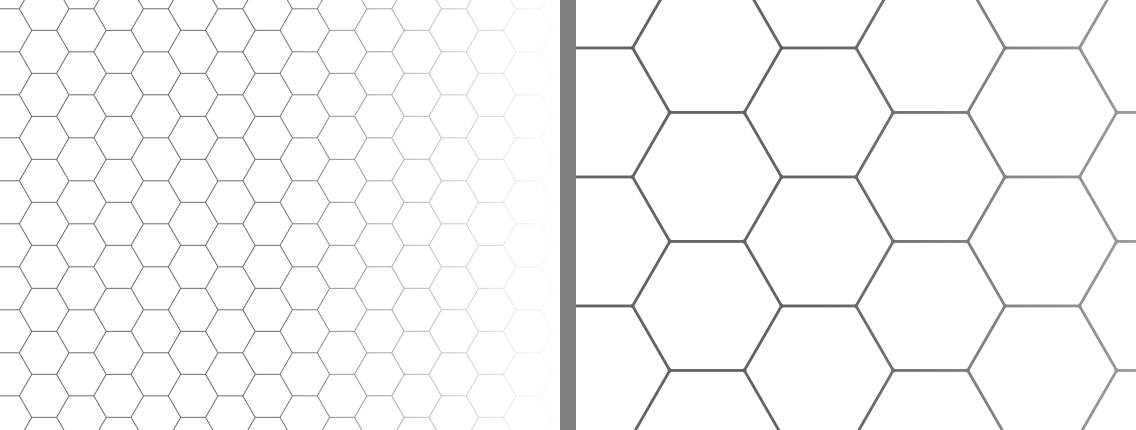
Left: the whole. Right: its middle third, enlarged.
Give the GLSL for this pattern, as a Shadertoy shader.

```glsl
// Thin grey honeycomb of flat-topped hexagons on white, fading out to the right.

const float SQRT3 = 1.7320508;
const float PITCH = 0.1;                     // hexagon height, in canvas heights
const vec2 FIRST_CENTER = vec2(0.1027, 0.1205); // measured from the top left
const float LINE_WIDTH = 0.0022;
const float JOINT_RADIUS = 0.0017;
const vec3 PAPER = vec3(1.0);
const vec3 INK = vec3(0.39, 0.39, 0.40);

// Offset from the nearest center of a hexagon of height 1
vec2 hexLocal(vec2 p) {
    vec2 period = vec2(SQRT3, 1.0);
    vec2 even = mod(p + 0.5 * period, period) - 0.5 * period;
    vec2 odd = mod(p, period) - 0.5 * period;
    return dot(even, even) < dot(odd, odd) ? even : odd;
}

// Distance from inside the hexagon to its nearest side
float sideDistance(vec2 local) {
    vec2 q = abs(local);
    return 0.5 - max(q.y, dot(q, vec2(0.5 * SQRT3, 0.5)));
}

// Distance to the nearest corner, where three lines join
float cornerDistance(vec2 local) {
    vec2 q = abs(local);
    float radius = 1.0 / SQRT3;
    return min(length(q - vec2(radius, 0.0)),
               length(q - vec2(0.5 * radius, 0.5)));
}

// Share of a pixel covered by a stroke at distance d from its middle
float strokeCoverage(float d, float width, float pixel) {
    float upper = min(d + 0.5 * pixel, 0.5 * width);
    float lower = max(d - 0.5 * pixel, -0.5 * width);
    return clamp((upper - lower) / pixel, 0.0, 1.0);
}

// Full strength on the left half, then a steady fade to nothing
float fadeAcross(float x, float start, float end) {
    return 1.0 - clamp((x - start) / (end - start), 0.0, 1.0);
}

void mainImage(out vec4 fragColor, in vec2 fragCoord) {
    float pixel = 1.0 / iResolution.y;
    vec2 p = vec2(fragCoord.x, iResolution.y - fragCoord.y) * pixel;
    vec2 local = hexLocal((p - FIRST_CENTER) / PITCH);

    // Sides, with slightly heavier joints
    float line = strokeCoverage(sideDistance(local) * PITCH, LINE_WIDTH, pixel);
    float joint = strokeCoverage(cornerDistance(local) * PITCH, 2.0 * JOINT_RADIUS, pixel);

    float fade = fadeAcross(fragCoord.x / iResolution.x, 0.48, 1.0);
    fragColor = vec4(mix(PAPER, INK, max(line, joint) * fade), 1.0);
}
```
